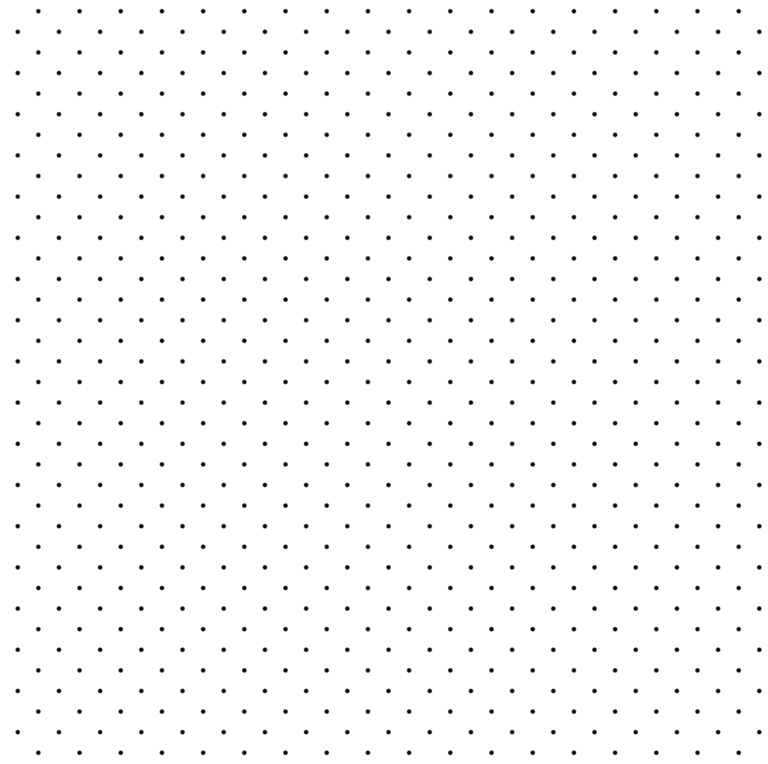
Give the GLSL for this pattern, as a Shadertoy shader.

```glsl
// Small near-black dots on white, set in a staggered (quincunx) lattice.
// Two square grids, each offset by half a period from the other, are folded
// with mod; the nearer dot centre gives the distance to a smooth-edged disc.

// Distance to the nearest dot centre; neighbouring rows are one unit apart.
float staggeredDotDistance(vec2 p) {
    vec2 evenRow = mod(p + vec2(0.0, 1.0), 2.0) - 1.0;
    vec2 oddRow  = mod(p + vec2(1.0, 0.0), 2.0) - 1.0;
    return min(length(evenRow), length(oddRow));
}

void mainImage(out vec4 fragColor, in vec2 fragCoord) {
    // Centred coordinates, with about 37 rows over the canvas height
    float rowsPerPixel = 37.09 / iResolution.y;
    vec2 p = (fragCoord - 0.5 * iResolution.xy) * rowsPerPixel;
    p.x -= 0.22;

    // Disc with an edge about two pixels wide
    float edge = staggeredDotDistance(p) - 0.105;
    float ink = 1.0 - smoothstep(-rowsPerPixel, rowsPerPixel, edge);

    fragColor = vec4(mix(vec3(1.0), vec3(0.04), ink), 1.0);
}
```
